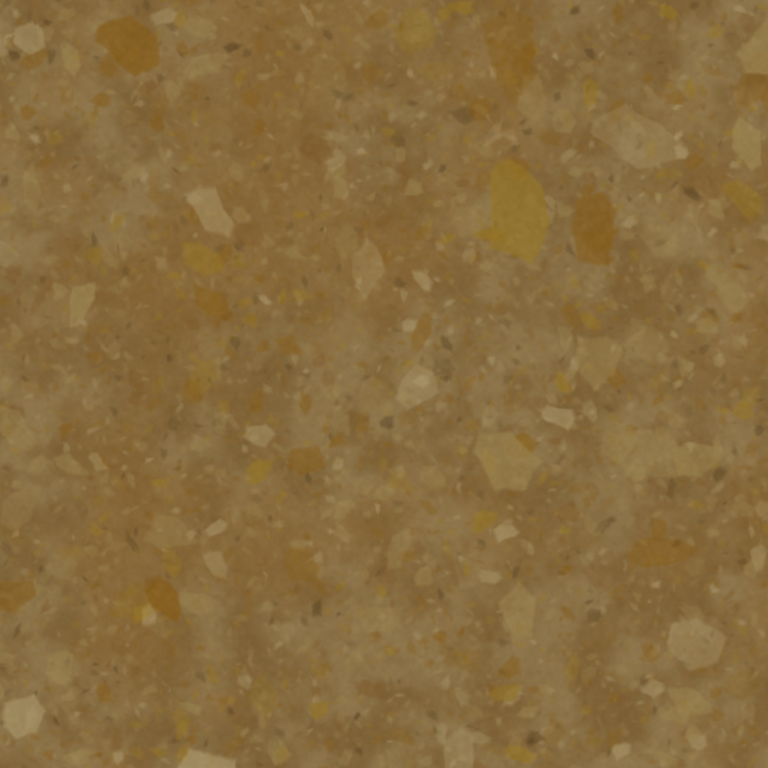
Give the GLSL for this texture, as a three.js fragment shader.

```glsl
// Soft ochre conglomerate stone: angular chips of many sizes in a sandy matrix.
#define LARGE_CELLS 8.0
#define MEDIUM_CELLS 17.0
#define SMALL_CELLS 37.0
#define SPECK_CELLS 76.0
#define EDGE_SOFTNESS 0.0032
#define EDGE_WOBBLE 0.007
#define GRAIN 0.035
#define MATRIX_DARK vec3(0.495, 0.385, 0.215)
#define MATRIX_LIGHT vec3(0.555, 0.460, 0.295)
#define RUST vec3(0.530, 0.395, 0.205)

varying vec2 vUv;

// Three random values per point, without sine
vec3 hash3(vec2 p) {
  vec3 q = fract(p.xyx * vec3(0.1031, 0.1030, 0.0973));
  q += dot(q, q.yxz + 33.33);
  return fract((q.xxy + q.yzz) * q.zyx);
}

float valueNoise(vec2 p) {
  vec2 cell = floor(p);
  vec2 f = fract(p);
  f = f * f * (3.0 - 2.0 * f);
  float bottom = mix(hash3(cell).x, hash3(cell + vec2(1.0, 0.0)).x, f.x);
  float top = mix(hash3(cell + vec2(0.0, 1.0)).x, hash3(cell + 1.0).x, f.x);
  return mix(bottom, top, f.y);
}

float fbm(vec2 p) {
  float sum = 0.0;
  float amplitude = 0.5;
  for (int i = 0; i < 4; i++) {
    sum += amplitude * valueNoise(p);
    p = mat2(1.6, 1.2, -1.2, 1.6) * p + 7.3;
    amplitude *= 0.5;
  }
  return sum / 0.9375;
}

// Mineral colours, ordered from dark to pale
vec3 mineral(float pick) {
  vec3 color = vec3(0.345, 0.265, 0.140);                         // dark
  color = mix(color, vec3(0.490, 0.350, 0.170), step(0.09, pick)); // brown
  color = mix(color, vec3(0.520, 0.365, 0.110), step(0.20, pick)); // ochre
  color = mix(color, vec3(0.585, 0.460, 0.140), step(0.42, pick)); // yellow
  color = mix(color, vec3(0.600, 0.510, 0.310), step(0.56, pick)); // beige
  color = mix(color, vec3(0.665, 0.590, 0.420), step(0.86, pick)); // pale
  return color;
}

// Signed distance to a convex chip with randomly offset sides
float chipDistance(vec2 p, float radius, vec3 rnd, vec2 id) {
  float turn = rnd.x * 6.2832;
  float c = cos(turn);
  float s = sin(turn);
  p = mat2(c, -s, s, c) * p;
  p.x *= mix(0.65, 1.0, rnd.y);
  p.y *= mix(1.0, 1.55, rnd.z);
  float d = -radius;
  for (int i = 0; i < 6; i++) {
    vec3 side = hash3(id + float(i) * 13.7);
    float angle = (float(i) + 0.7 * side.x) * 1.0472;
    d = max(d, dot(p, vec2(cos(angle), sin(angle))) - radius * mix(0.65, 1.05, side.y));
  }
  return d;
}

// Scatters one size of chip over the colour below
vec3 addChips(vec3 color, vec2 uv, float cells, float density, float opacity, float lowestPick) {
  vec2 p = uv * cells;
  vec2 home = floor(p);
  float soft = EDGE_SOFTNESS * cells;
  for (int y = -1; y <= 1; y++) {
    for (int x = -1; x <= 1; x++) {
      vec2 cell = home + vec2(float(x), float(y));
      vec2 id = cell + cells * 5.31;
      vec3 place = hash3(id);
      vec3 form = hash3(id + 51.7);
      vec3 look = hash3(id + 93.1);
      float radius = mix(0.20, 0.50, look.x * look.x);
      vec2 offset = p - cell - mix(vec2(0.15), vec2(0.85), place.xy);
      float d = chipDistance(offset, radius, form, id);
      float cover = 1.0 - smoothstep(-soft, soft, d);
      float strength = opacity * mix(0.35, 1.0, look.y) * step(place.z, density);
      vec3 tint = mineral(mix(lowestPick, 1.0, look.z));
      color = mix(color, tint, cover * strength);
    }
  }
  return color;
}

void main() {
  vec2 uv = vUv;

  // Cloudy matrix with rusty patches
  vec3 color = mix(MATRIX_DARK, MATRIX_LIGHT, smoothstep(0.22, 0.78, fbm(uv * 22.0)));
  color = mix(color, RUST, 0.65 * smoothstep(0.42, 0.72, fbm(uv * 6.0 + 31.0)));

  // Uneven chip outlines
  vec2 wobble = vec2(fbm(uv * 48.0 + 11.0), fbm(uv * 48.0 + 67.0)) - 0.5;
  vec2 warped = uv + EDGE_WOBBLE * wobble;

  // Fine fragments first, large chips on top
  color = addChips(color, warped, SPECK_CELLS, 0.55, 0.48, 0.0);
  color = addChips(color, warped, SMALL_CELLS, 0.50, 0.58, 0.04);
  color = addChips(color, warped, MEDIUM_CELLS, 0.42, 0.62, 0.12);
  color = addChips(color, warped, LARGE_CELLS, 0.42, 0.78, 0.16);

  // Soft surface grain
  float grain = 0.6 * valueNoise(uv * 130.0) + 0.4 * valueNoise(uv * 260.0 + 19.0) - 0.5;
  color += GRAIN * grain;

  gl_FragColor = vec4(color, 1.0);
}
```
